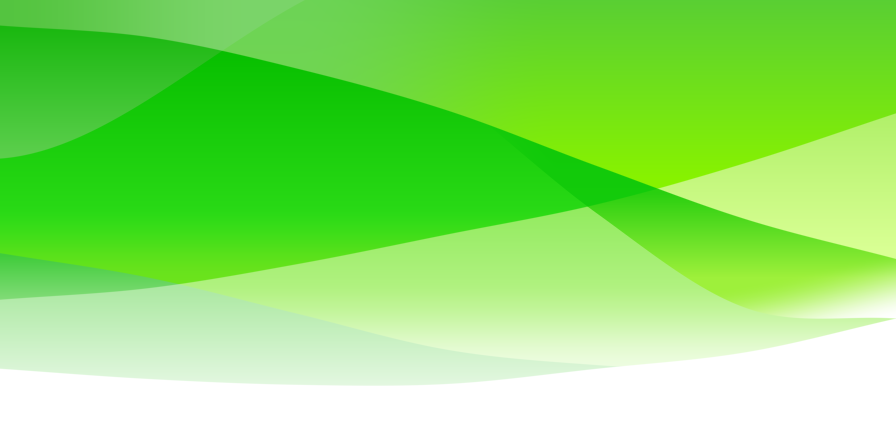
This background is drawn by a WebGL 2 fragment shader. Its source:

```glsl
#version 300 es
precision highp float;
// Overlapping translucent green waves that fade into a white floor.
// Smooth splines split the canvas; each overlap gets its own vertical
// gradient, and antialiased coverage masks blend the regions together.

uniform vec2 u_resolution;
out vec4 fragColor;

// Catmull-Rom curve through seven heights spread evenly over x = 0..2.
float wave(float x, float k[7]) {
    float s = clamp(x * 3.0, 0.0, 5.9999);
    int i = int(s);
    float t = s - float(i);
    float b = k[i], c = k[i + 1];
    float a = i > 0 ? k[i - 1] : 2.0 * b - c;
    float d = i < 5 ? k[i + 2] : 2.0 * c - b;
    return b + 0.5 * t * (c - a + t * (2.0 * a - 5.0 * b + 4.0 * c - d
             + t * (3.0 * (b - c) + d - a)));
}

// Linear colour ramp between two depths.
vec3 ramp(vec3 top, vec3 bottom, float y0, float y1, float y) {
    return mix(top, bottom, clamp((y - y0) / (y1 - y0), 0.0, 1.0));
}

// Antialiased coverage of everything below an edge.
float below(float y, float edge) {
    float soft = 0.8 / u_resolution.y;
    return smoothstep(-soft, soft, y - edge);
}

void main() {
    // x runs 0..2 to the right, y runs 0..1 downward.
    vec2 uv = gl_FragCoord.xy / u_resolution;
    float x = uv.x * 2.0, y = 1.0 - uv.y;

    // Wave edges
    float crest = wave(x, float[7](0.057, 0.083, 0.154, 0.247, 0.371, 0.490, 0.578));
    float rise  = wave(x, float[7](0.669, 0.643, 0.589, 0.523, 0.456, 0.363, 0.253));
    float slide = wave(x, float[7](-0.47, -0.24, -0.02, 0.208, 0.477, 0.688, 0.711));
    float swell = wave(x, float[7](0.565, 0.620, 0.701, 0.781, 0.815, 0.830, 0.840));
    float shore = wave(x, float[7](0.823, 0.846, 0.859, 0.857, 0.823, 0.786, 0.711));
    float cx = min(x, 0.8);
    float shoulder = 0.354 + cx * (-0.069 + cx * (-1.31 + cx * 0.951));

    float inCrest = below(y, crest);
    float inRise = below(y, rise);
    float inSlide = below(y, slide);
    float inSwell = below(y, swell);
    float inShoulder = below(y, shoulder);

    // Upper sheet: muted at the top, lime toward the crossing
    vec3 upper = ramp(vec3(0.35, 0.81, 0.20), vec3(0.53, 0.95, 0.0), 0.0, 0.40, y);
    upper = mix(upper, vec3(0.44, 0.83, 0.36), 0.85 * smoothstep(1.25, 0.65, x));
    vec3 corner = mix(vec3(0.33, 0.77, 0.25), vec3(0.48, 0.83, 0.41), smoothstep(0.0, 0.55, x));
    upper = mix(corner, upper, inShoulder);

    // Deep green body between the crest and the rising edge
    vec3 body = ramp(vec3(0.03, 0.75, 0.0), vec3(0.17, 0.86, 0.09), 0.12, 0.50, y);
    body = mix(body, vec3(0.42, 0.89, 0.11), smoothstep(0.46, 0.63, y));
    float overSlide = below(slide, y);
    body = mix(body, vec3(0.05, 0.78, 0.03), (1.0 - overSlide) * 0.0
             + smoothstep(1.0, 1.25, x) * (1.0 - inSlide) * 0.75);
    vec3 leftFold = ramp(vec3(0.10, 0.72, 0.06), vec3(0.36, 0.81, 0.30), 0.06, 0.35, y);
    body = mix(leftFold, body, inShoulder);
    vec3 leftSwell = ramp(vec3(0.25, 0.80, 0.23), vec3(0.51, 0.86, 0.47), 0.57, 0.67, y);
    body = mix(body, leftSwell, inSwell);

    // Pale sheet under the rising edge, with the cooler swell in front
    vec3 pale = ramp(vec3(0.57, 0.92, 0.37), vec3(0.71, 0.95, 0.52), 0.46, 0.67, y);
    pale = mix(pale, vec3(0.93, 0.99, 0.88), smoothstep(0.63, 0.83, y));
    vec3 mist = ramp(vec3(0.67, 0.91, 0.63), vec3(0.89, 0.97, 0.88), 0.64, 0.86, y);
    pale = mix(pale, mist, inSwell);

    // Vivid fold on the right, dissolving toward the shore
    vec3 fold = ramp(vec3(0.16, 0.81, 0.06), vec3(0.62, 0.94, 0.23), 0.43, 0.62, y);
    fold = mix(fold, vec3(1.0), smoothstep(0.15, 0.0, shore - y));
    pale = mix(fold, pale, inSlide);

    // Yellow-green wedge at the right
    vec3 wedge = ramp(vec3(0.69, 0.94, 0.41), vec3(0.85, 1.0, 0.58), 0.25, 0.56, y);

    // Assemble the overlaps and cut them at the white floor
    vec3 color = mix(mix(upper, wedge, inRise), mix(body, pale, inRise), inCrest);
    color = mix(color, vec3(1.0), below(y, shore));
    fragColor = vec4(color, 1.0);
}
```
